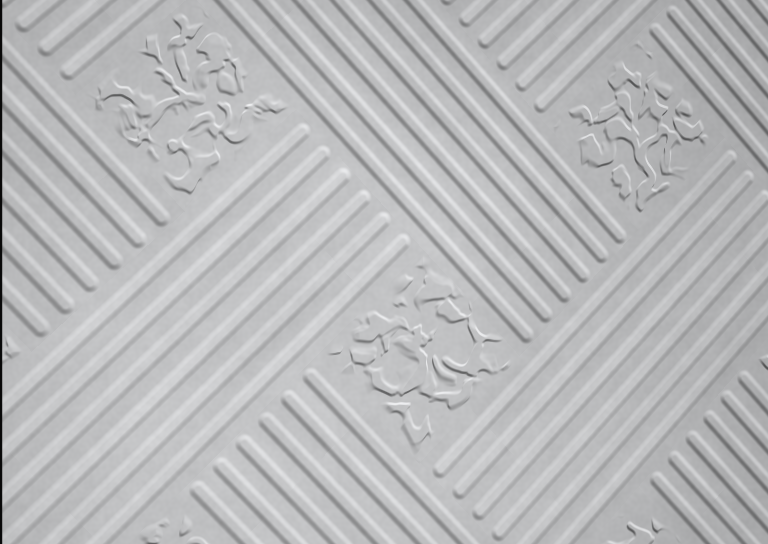
A WebGL 1 fragment shader for this pattern:

```glsl
precision highp float;
// Embossed grey basket weave: bands of six rounded ribs cross diagonally around
// crusted squares. A height field on a tilted lattice is lit by its slope
// toward one light; gradient noise adds the crust, streaks and soft grain.

uniform vec2 u_resolution;

const float RIB_PITCH = 0.088;   // lengths below are in lattice cells
const float RIB_HALF_LENGTH = 0.69;
const float BAND_HALF_WIDTH = 0.28;
const float CRUST_HALF_WIDTH = 0.19;

vec2 hashGradient(vec2 cell) {
  vec2 h = fract(cell * vec2(0.1031, 0.1147) + 0.37);
  h += dot(h, h.yx + 19.19);
  float angle = 6.2832 * fract((h.x + h.y) * h.x * 7.31);
  return vec2(cos(angle), sin(angle));
}

float gradientNoise(vec2 p) {
  vec2 i = floor(p);
  vec2 f = p - i;
  vec2 w = f * f * f * (f * (f * 6.0 - 15.0) + 10.0);
  float a = dot(hashGradient(i), f);
  float b = dot(hashGradient(i + vec2(1, 0)), f - vec2(1, 0));
  float c = dot(hashGradient(i + vec2(0, 1)), f - vec2(0, 1));
  float d = dot(hashGradient(i + vec2(1, 1)), f - vec2(1, 1));
  return mix(mix(a, b, w.x), mix(c, d, w.x), w.y);
}

// Inverse perspective: canvas position to lattice, with squares at integers.
vec2 toLattice(vec2 pos) {
  vec2 d = pos - vec2(0.775, 0.347);
  vec2 downAxis = vec2(0.413, -0.4485) - 0.036 * d;
  vec2 upAxis = vec2(0.427, 0.441) - 0.074 * d;
  float det = downAxis.x * upAxis.y - upAxis.x * downAxis.y;
  return vec2(d.x * upAxis.y - upAxis.x * d.y,
              downAxis.x * d.y - d.x * downAxis.y) / det;
}

// Returns (along, across) inside the owning band; z is 1 for rising bands.
vec3 bandCoords(vec2 g) {
  vec2 cell = floor(g);
  vec2 f = g - cell - 0.5;
  float rising = 1.0 - mod(cell.x + cell.y, 2.0);
  vec2 local = rising > 0.5 ? f.yx : f;
  // Beyond its own width a cell is covered by the neighbour's crossing band.
  if (abs(local.y) > BAND_HALF_WIDTH) {
    local = vec2(local.y - sign(local.y), local.x);
    rising = 1.0 - rising;
  }
  return vec3(local, rising);
}

float ribHeight(vec2 band) {
  float slot = clamp(floor(band.y / RIB_PITCH) + 0.5, -2.5, 2.5);
  float overrun = max(abs(band.x) - RIB_HALF_LENGTH, 0.0);
  float dist = length(vec2(overrun, band.y - slot * RIB_PITCH));
  return 1.0 - smoothstep(0.008, 0.027, dist);
}

float crustHeight(vec2 g) {
  vec2 warp = vec2(gradientNoise(g * 11.0 + 5.3), gradientNoise(g * 11.0 + 41.7));
  vec2 q = g + 0.055 * warp;
  float lumps = gradientNoise(q * 15.0 + 17.0) + 0.35 * gradientNoise(q * 31.0);
  vec2 fromCentre = abs(fract(g + 0.5) - 0.5);
  float edge = max(fromCentre.x, fromCentre.y) + 0.06 * warp.x;
  float inside = 1.0 - smoothstep(CRUST_HALF_WIDTH - 0.015, CRUST_HALF_WIDTH + 0.015, edge);
  return inside * smoothstep(-0.06, 0.16, lumps);
}

float isSquare(vec2 g) {
  vec2 f = abs(fract(g) - 0.5);
  return step(BAND_HALF_WIDTH, min(f.x, f.y));
}

float reliefHeight(vec2 g) {
  return isSquare(g) > 0.5 ? 0.85 * crustHeight(g) : ribHeight(bandCoords(g).xy);
}

// Positive where the surface faces the light, negative in shadow.
float slopeToLight(vec2 pos, vec2 light, float reach) {
  return reliefHeight(toLattice(pos - light * reach))
       - reliefHeight(toLattice(pos + light * reach));
}

// Broad room light: bright near the middle, dimmer toward the corners.
float roomTone(vec2 pos) {
  float falloff = smoothstep(0.3, 1.05, length(pos - vec2(0.55, 0.40)));
  return 0.758 - 0.10 * falloff + 0.025 * gradientNoise(pos * 2.5 + 3.0);
}

void main() {
  vec2 pos = gl_FragCoord.xy / u_resolution.y;
  vec2 g = toLattice(pos);
  vec3 band = bandCoords(g);
  float onBand = 1.0 - isSquare(g);

  // Relief shading: deep narrow shadows and gentler highlights.
  float reach = max(0.0023, 0.75 / u_resolution.y);
  float slope = slopeToLight(pos, vec2(0.35, 0.94), reach);
  float tone = roomTone(pos) + 0.20 * max(slope, 0.0) + 0.42 * min(slope, 0.0);

  // Sheen on the rising ribs, and worn streaks along every band.
  tone += 0.045 * onBand * band.z * ribHeight(band.xy);
  tone += 0.035 * onBand * gradientNoise(vec2(band.x * 2.0, band.y * 14.0) + floor(g) * 7.0);
  tone += 0.018 * gradientNoise(pos * 110.0) + 0.02 * gradientNoise(pos * 34.0);

  vec3 color = tone * vec3(0.996, 1.0, 1.008);

  // Thin dark strip along the left side.
  float strip = 1.0 - smoothstep(0.0025, 0.0055, pos.x);
  gl_FragColor = vec4(mix(color, vec3(0.03), strip), 1.0);
}
```
